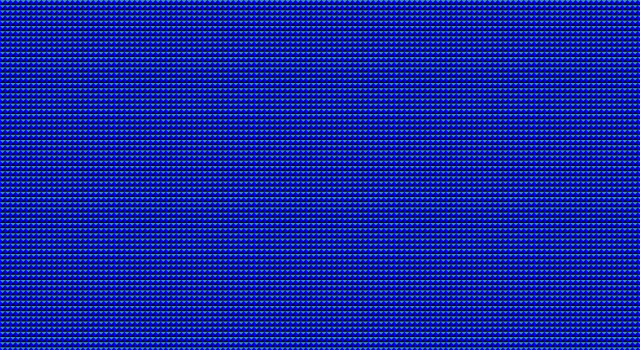
This pattern is drawn by a WebGL 2 fragment shader. Its source:

```glsl
#version 300 es
precision highp float;

uniform vec2 u_resolution;
out vec4 outColor;

// Repeats across and down, counted from the upper left corner
const vec2 REPEATS = vec2(123.43, 67.5);

// Facets of one pyramid stud
const vec3 TOP_FACET = vec3(0.25, 0.54, 0.74);
const vec3 LEFT_FACET = vec3(0.01, 0.01, 0.98);
const vec3 RIGHT_FACET = vec3(0.01, 0.01, 0.65);
const vec3 BOTTOM_FACET = vec3(0.02, 0.03, 0.21);

// Samples per side of a pixel, for smooth edges
const int SAMPLES = 6;

// Four triangles meeting at the centre of the cell; p.y points down
vec3 studColor(vec2 p) {
    vec2 d = fract(p) - 0.5;
    vec3 horizontal = d.x < 0.0 ? LEFT_FACET : RIGHT_FACET;
    vec3 vertical = d.y < 0.0 ? TOP_FACET : BOTTOM_FACET;
    return abs(d.x) > abs(d.y) ? horizontal : vertical;
}

void main() {
    vec2 pixelCorner = gl_FragCoord.xy - 0.5;
    vec3 sum = vec3(0.0);

    // Average the facets over the area of the pixel
    for (int j = 0; j < SAMPLES; j++) {
        for (int i = 0; i < SAMPLES; i++) {
            vec2 offset = (vec2(i, j) + 0.5) / float(SAMPLES);
            vec2 uv = (pixelCorner + offset) / u_resolution;
            sum += studColor(vec2(uv.x, 1.0 - uv.y) * REPEATS);
        }
    }

    outColor = vec4(sum / float(SAMPLES * SAMPLES), 1.0);
}
```
